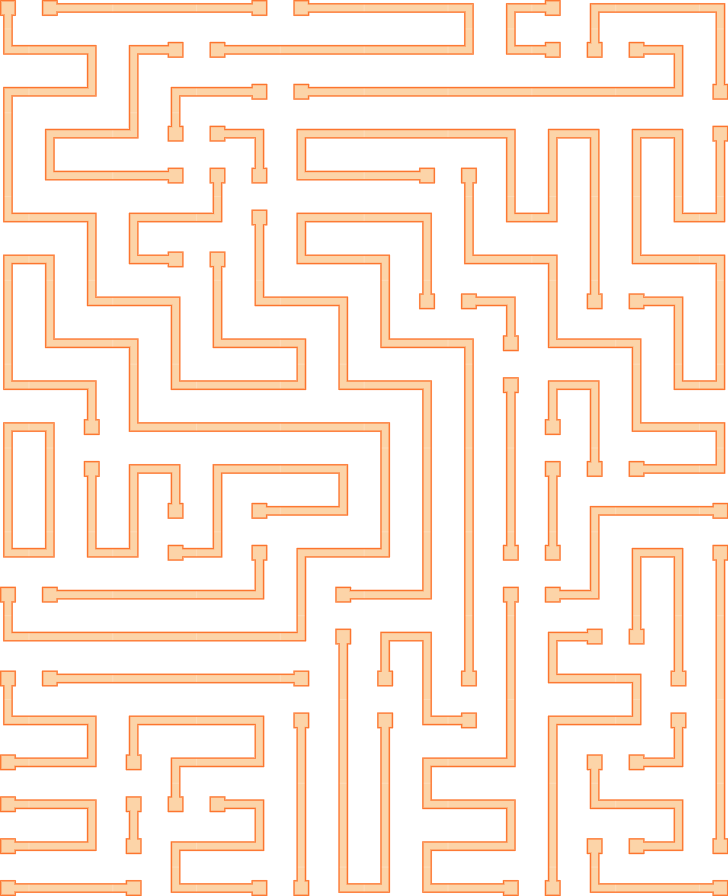
Reproduce this pattern procedurally as a Shadertoy shader.

```glsl
// Maze of peach bars with orange outlines, each path ending in small squares.

const vec2 CELLS = vec2(9.0, 11.0);   // coarse cells, each holding 2 x 2 nodes

float hash(vec2 p) {
    return fract(sin(dot(p, vec2(127.1, 311.7))) * 4375.85);
}

// Random trees: each cell leads up, or sideways in the direction of its row.
// A loose checkerboard of both choices keeps the straight runs short.
vec2 parentCell(vec2 c) {
    float side = hash(vec2(c.y, 53.0)) < 0.5 ? -1.0 : 1.0;
    bool atEnd = c.x == (side > 0.0 ? CELLS.x - 1.0 : 0.0);
    bool atTop = c.y == CELLS.y - 1.0;
    if (atEnd && atTop) return c;
    if ((atEnd || atTop) && hash(c + 19.0) < 0.45) return c;
    bool even = mod(c.x + c.y, 2.0) < 0.5;
    bool goUp = atEnd || (!atTop && even == (hash(c + 7.0) < 0.75));
    return c + (goUp ? vec2(0.0, 1.0) : vec2(side, 0.0));
}

bool inside(vec2 c) {
    return all(greaterThanEqual(c, vec2(0.0))) && all(lessThan(c, CELLS));
}

bool linked(vec2 a, vec2 b) {
    return inside(a) && inside(b) && (parentCell(a) == b || parentCell(b) == a);
}

// One side of most cells is left open, which cuts the outline into paths.
vec2 openSide(vec2 c) {
    if (hash(c + 71.0) < 0.14) return vec2(0.0);
    float s = floor(4.0 * hash(c + 37.0));
    return s < 2.0 ? vec2(2.0 * s - 1.0, 0.0) : vec2(0.0, 2.0 * s - 5.0);
}

// The bars run around the trees, so every node meets at most two of them.
bool hasBar(vec2 node, vec2 dir) {
    vec2 a = floor(node / 2.0), b = floor((node + dir) / 2.0);
    if (a != b) return linked(a, b);
    vec2 outward = abs(dir.yx) * (2.0 * mod(node, 2.0) - 1.0);
    return !linked(a, a + outward) && openSide(a) != outward;
}

float box(vec2 p, vec2 halfSize) {
    vec2 d = abs(p) - halfSize;
    return length(max(d, 0.0)) + min(max(d.x, d.y), 0.0);
}

void mainImage(out vec4 fragColor, in vec2 fragCoord) {
    // Node grid with a thin margin
    float pixel = 21.38 / iResolution.y;
    vec2 p = fragCoord * pixel - 0.19;
    vec2 node = clamp(round(p), vec2(0.0), 2.0 * CELLS - 1.0);
    vec2 q = p - node;

    // Bars leaving the nearest node
    float dist = 1.0;
    int bars = 0;
    vec2 dir = vec2(1.0, 0.0);
    for (int i = 0; i < 4; i++) {
        if (hasBar(node, dir)) {
            dist = min(dist, box(q - 0.5 * dir, 0.1 + 0.5 * abs(dir)));
            bars++;
        }
        dir = vec2(-dir.y, dir.x);
    }

    // Square cap on loose ends
    if (bars == 1) dist = min(dist, box(q, vec2(0.174)));

    // Faint pale seams across the bars at every second node
    vec2 seamDist = abs(mod(p + 0.5, 2.0) - 1.0);
    float seam = 0.2 * clamp(1.0 - min(seamDist.x, seamDist.y) / pixel, 0.0, 1.0);

    // Fill and outline
    float fill = clamp(0.5 - dist / pixel, 0.0, 1.0);
    float outline = clamp(0.5 + (0.017 - abs(dist)) / (1.15 * pixel), 0.0, 1.0);
    vec3 peach = mix(vec3(0.99, 0.83, 0.66), vec3(1.0), seam);
    vec3 color = mix(vec3(1.0), peach, fill);
    color = mix(color, vec3(0.99, 0.46, 0.18), outline);
    fragColor = vec4(color, 1.0);
}
```
